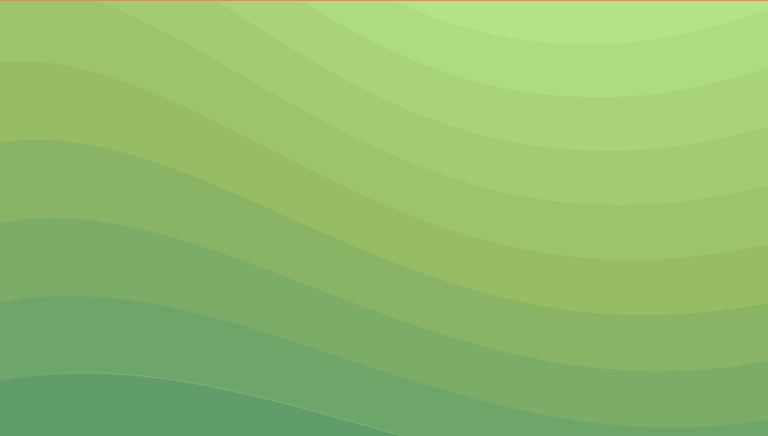
This background is drawn by a WebGL 1 fragment shader. Its source:

```glsl
precision highp float;

uniform vec2 u_resolution;

const int EDGE_COUNT = 9;
const float MID_BAND = 4.0;

// Band colours: bottom, middle and top
const vec3 LOW_GREEN = vec3(0.380, 0.615, 0.420);
const vec3 MID_GREEN = vec3(0.588, 0.737, 0.394);
const vec3 HIGH_GREEN = vec3(0.706, 0.890, 0.530);
const vec3 HAIRLINE_COLOR = vec3(0.66, 0.80, 0.52);
const vec3 TOP_LINE_COLOR = vec3(0.82, 0.58, 0.36);

// Quadratic coefficients over the edge index, in canvas fractions
const vec3 CREST_X = vec3(0.1107, -0.0208, 0.0);
const vec3 CREST_Y = vec3(0.1445, 0.1766, 0.00057);
const vec3 TROUGH_X = vec3(0.8932, -0.0195, 0.00052);
const vec3 TROUGH_Y = vec3(-0.1124, 0.1319, -0.00069);
const vec3 SKEW = vec3(0.30, 0.36, -0.02);
const float MAX_TAIL_SKEW = 1.26;

const float LINE_HEIGHT = 0.0023;
const float HAIRLINE_OPACITY = 0.35;

// Height of one wave edge: a cubic from crest to trough plus a quartic skew
float edgeHeight(float x, float index) {
  vec3 powers = vec3(1.0, index, index * index);
  float crestX = dot(CREST_X, powers);
  float s = (x - crestX) / (dot(TROUGH_X, powers) - crestX);
  float skew = dot(SKEW, powers);
  if (s > 1.0) skew = min(skew, MAX_TAIL_SKEW);
  float fall = s * s * (3.0 - 2.0 * s + skew * (1.0 - s) * (1.0 - s));
  return mix(dot(CREST_Y, powers), dot(TROUGH_Y, powers), fall);
}

vec3 bandColor(float band) {
  vec3 lower = mix(LOW_GREEN, MID_GREEN, band / MID_BAND);
  float rise = (band - MID_BAND) / (float(EDGE_COUNT) - MID_BAND);
  return band < MID_BAND ? lower : mix(MID_GREEN, HIGH_GREEN, rise);
}

// One-pixel smooth step across a signed vertical distance
float coverage(float dist) {
  return clamp(dist * u_resolution.y + 0.5, 0.0, 1.0);
}

void main() {
  vec2 uv = gl_FragCoord.xy / u_resolution;
  vec3 color = bandColor(0.0);

  // Stack the bands from bottom to top
  for (int i = 0; i < EDGE_COUNT; i++) {
    float index = float(i);
    float above = coverage(uv.y - edgeHeight(uv.x, index));
    color = mix(color, bandColor(index + 1.0), above);
  }

  // Faint light seam on the lowest edge
  float seamDist = abs(uv.y - edgeHeight(uv.x, 0.0));
  float seam = coverage(0.5 * LINE_HEIGHT - seamDist);
  seam *= smoothstep(0.02, 0.10, uv.x);
  color = mix(color, HAIRLINE_COLOR, HAIRLINE_OPACITY * seam);

  // Warm line along the top border
  color = mix(color, TOP_LINE_COLOR, coverage(uv.y - 1.0 + LINE_HEIGHT));

  gl_FragColor = vec4(color, 1.0);
}
```
